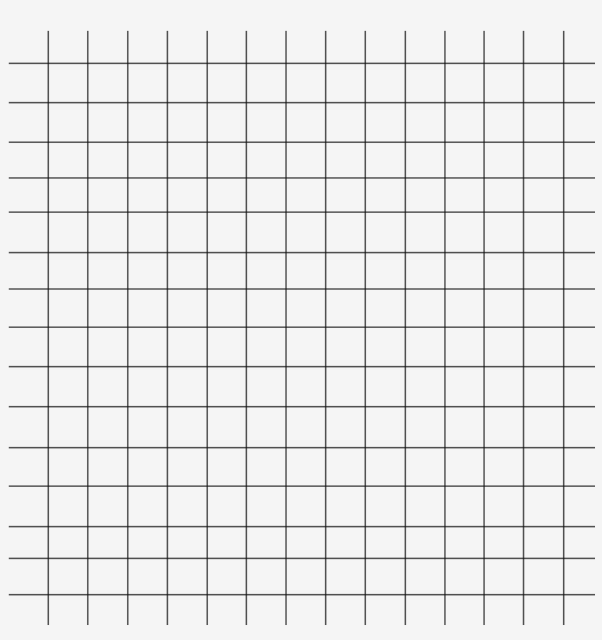
Reproduce this pattern procedurally as a Shadertoy shader.

```glsl
#define COLUMNS 14
#define ROWS 15
#define FIRST vec2(0.0758, 0.0990)
#define PITCH vec2(0.0619, 0.0593)
#define SPAN_X vec2(0.0137, 0.9297)
#define SPAN_Y vec2(0.0482, 0.9766)
#define LINE_WIDTH 0.0017
#define COLUMN_JITTER 0.0014
#define ROW_DRIFT 0.001
#define SOFTNESS 1.5
#define PAPER vec3(0.96)
#define INK vec3(0.07)

float hash(float n) {
    return fract(sin(n * 12.9898) * 43758.5453);
}

// Share of a filter of the given width at x that lies inside an interval
float coverage(float x, vec2 interval, float filterWidth) {
    float low = max(x - 0.5 * filterWidth, interval.x);
    float high = min(x + 0.5 * filterWidth, interval.y);
    return max(high - low, 0.0) / filterWidth;
}

float stroke(float x, float center, float filterWidth) {
    return coverage(x, center + vec2(-0.5, 0.5) * LINE_WIDTH, filterWidth);
}

// Columns are nearly even, with a slight random shift
float columnPosition(float i) {
    return FIRST.x + i * PITCH.x + (hash(i + 1.0) - 0.5) * COLUMN_JITTER;
}

// Rows bunch and spread: a sum of waves that vanishes at the first and last row
float rowPosition(float i) {
    float phase = 3.14159 * i / float(ROWS - 1);
    float slow = dot(vec4(1.67, -4.15, 4.92, 0.99), sin(phase * vec4(1, 2, 3, 5)));
    float quick = dot(vec4(1.02, -1.55, -0.96, 1.29), sin(phase * vec4(6, 9, 11, 12)));
    return FIRST.y + i * PITCH.y + (slow + quick) * ROW_DRIFT;
}

void mainImage(out vec4 fragColor, in vec2 fragCoord) {
    // Height is one unit; y runs down from the top edge
    vec2 p = fragCoord / iResolution.y;
    p.y = 1.0 - p.y;
    float pixel = 1.0 / iResolution.y;
    float blur = SOFTNESS * pixel;

    float vertical = 0.0;
    for (int i = 0; i < COLUMNS; i++)
        vertical = max(vertical, stroke(p.x, columnPosition(float(i)), blur));
    vertical *= coverage(p.y, SPAN_Y, pixel);

    float horizontal = 0.0;
    for (int i = 0; i < ROWS; i++)
        horizontal = max(horizontal, stroke(p.y, rowPosition(float(i)), blur));
    horizontal *= coverage(p.x, SPAN_X, pixel);

    // Crossings build up darker ink
    float ink = 1.0 - (1.0 - vertical) * (1.0 - horizontal);
    fragColor = vec4(mix(PAPER, INK, ink), 1.0);
}
```
